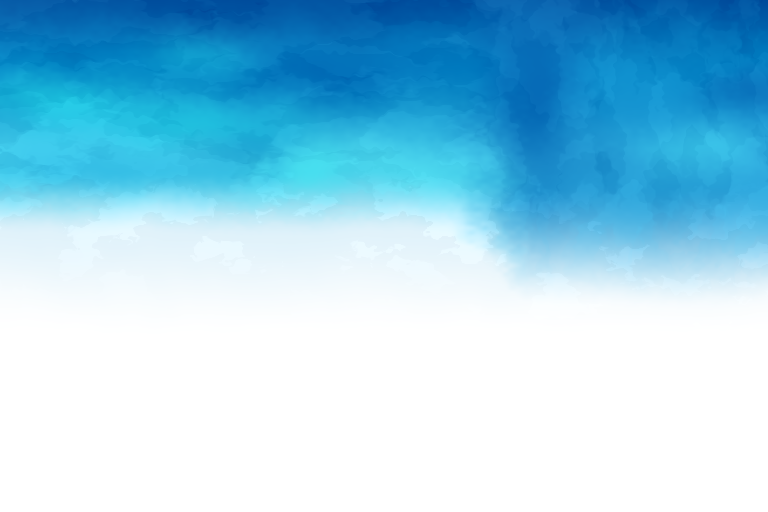
Give the GLSL for this background, as a WebGL 1 fragment shader.

```glsl
precision highp float;
// Blue watercolour wash that fades downward into white paper.
// Soft glows and shadows are laid on a vertical ramp, with positions torn by
// fractal noise; thresholded noise layers add ragged, overlapping paint edges.

uniform vec2 u_resolution;

float hash(vec2 p) {
  vec3 q = fract(p.xyx * 0.1031);
  q += dot(q, q.yzx + 33.33);
  return fract((q.x + q.y) * q.z);
}

float noise(vec2 p) {
  vec2 i = floor(p), f = fract(p);
  f = f * f * (3.0 - 2.0 * f);
  return mix(mix(hash(i), hash(i + vec2(1.0, 0.0)), f.x),
             mix(hash(i + vec2(0.0, 1.0)), hash(i + 1.0), f.x), f.y);
}

float fbm(vec2 p) {
  float sum = 0.0, gain = 0.5;
  for (int i = 0; i < 5; i++) {
    sum += gain * noise(p);
    p = mat2(1.6, 1.2, -1.2, 1.6) * p + 17.3;
    gain *= 0.5;
  }
  return sum;
}

// Soft elliptical spot
float spot(vec2 p, vec2 center, vec2 radius) {
  vec2 d = (p - center) / radius;
  return exp(-dot(d, d));
}

void main() {
  vec2 uv = gl_FragCoord.xy / u_resolution;
  vec2 p = vec2(uv.x * 1.5, uv.y);

  // Torn displacement, coarse drift plus fine bristle
  vec2 drift = vec2(fbm(p * 7.0), fbm(p * 7.0 + 41.0)) - 0.48;
  vec2 bristle = vec2(noise(p * vec2(75.0, 110.0)), noise(p * vec2(75.0, 110.0) + 9.0)) - 0.5;
  vec2 w = uv + drift * vec2(0.10, 0.06) + bristle * vec2(0.012, 0.008);
  float right = smoothstep(0.56, 0.72, w.x);

  // Vertical ramp of the paint
  vec3 paint = mix(vec3(0.26, 0.79, 0.91), vec3(0.15, 0.62, 0.84), right);
  paint = mix(paint, vec3(0.03, 0.54, 0.79), smoothstep(0.67, 0.87, w.y));
  paint = mix(paint, vec3(0.0, 0.31, 0.62), smoothstep(0.85, 1.02, w.y));

  // Blue shadows
  vec3 shade = vec3(0.01, 0.38, 0.69);
  paint = mix(paint, shade, 0.85 * spot(w, vec2(0.70, 0.83), vec2(0.075, 0.17)));
  paint = mix(paint, shade, 0.70 * spot(w, vec2(0.99, 0.81), vec2(0.06, 0.05)));
  paint = mix(paint, shade, 0.55 * spot(w, vec2(0.43, 0.86), vec2(0.12, 0.05)));
  paint = mix(paint, vec3(0.08, 0.60, 0.82), 0.65 * spot(w, vec2(0.32, 0.73), vec2(0.06, 0.06)));
  paint = mix(paint, vec3(0.13, 0.66, 0.85), 0.60 * spot(w, vec2(0.13, 0.67), vec2(0.17, 0.05)));

  // Cyan glows
  vec3 cyan = vec3(0.13, 0.79, 0.89);
  paint = mix(paint, cyan, 0.85 * spot(w, vec2(0.08, 0.80), vec2(0.09, 0.05)));
  paint = mix(paint, cyan, 0.75 * spot(w, vec2(0.24, 0.77), vec2(0.12, 0.045)));
  paint = mix(paint, cyan, 0.45 * spot(w, vec2(0.27, 0.89), vec2(0.07, 0.05)));
  paint = mix(paint, vec3(0.27, 0.87, 0.93), 0.90 * spot(w, vec2(0.40, 0.675), vec2(0.07, 0.055)));
  paint = mix(paint, vec3(0.30, 0.85, 0.93), 0.80 * spot(w, vec2(0.53, 0.66), vec2(0.09, 0.055)));
  paint = mix(paint, vec3(0.22, 0.76, 0.90), 0.80 * spot(w, vec2(0.91, 0.70), vec2(0.07, 0.05)));
  paint = mix(paint, vec3(0.08, 0.58, 0.82), 0.50 * spot(w, vec2(0.86, 0.84), vec2(0.08, 0.10)));

  // Ragged brush layers: horizontal at left, hanging at right
  float layers = 0.0;
  for (int i = 0; i < 5; i++) {
    float k = float(i);
    vec2 q = p + bristle * 0.012 + k * 7.7;
    float n = mix(fbm(q * vec2(4.0, 12.0)), fbm(q * vec2(8.0, 5.0)), right);
    float cut = 0.40 + 0.04 * k;
    layers += smoothstep(cut - 0.012, cut + 0.012, n) - 0.5;
  }
  paint += layers * vec3(0.018, 0.024, 0.018);

  // Paper, pale veil and the dissolving lower edge of the paint
  vec3 color = mix(vec3(1.0), vec3(0.87, 0.945, 0.98), smoothstep(0.34, 0.58, uv.y + drift.y * 0.04));
  float y = mix(uv.y, w.y, 0.45);
  float cover = smoothstep(mix(0.54, 0.40, right), mix(0.67, 0.64, right), y);
  color = mix(color, paint, clamp(cover + layers * 0.03 * cover * (1.0 - cover) * 4.0, 0.0, 1.0));

  // Faint pale flecks along the edge of the wash
  float fleck = smoothstep(0.54, 0.57, fbm(p * vec2(13.0, 20.0) + bristle * 0.3));
  color += fleck * 0.035 * spot(uv, vec2(0.5, mix(0.57, 0.52, right)), vec2(0.9, 0.09));

  gl_FragColor = vec4(clamp(color, 0.0, 1.0), 1.0);
}
```
